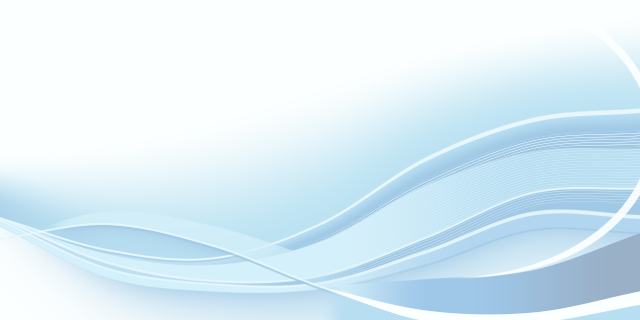
Give the GLSL for this background, as a WebGL 1 fragment shader.

```glsl
precision highp float;
// Draws translucent blue ribbons sweeping in waves beneath a pale sky, crossed by a white arc.
uniform vec2 u_resolution;

const vec3 WHITE = vec3(0.99, 1.0, 1.0);
const vec3 SKY = vec3(0.74, 0.89, 0.95);
const vec3 PALE = vec3(0.91, 0.97, 0.99);
const vec3 ICE = vec3(0.83, 0.94, 0.98);
const vec3 MIST = vec3(0.72, 0.87, 0.95);
const vec3 BLUE = vec3(0.63, 0.79, 0.90);
const vec3 STEEL = vec3(0.60, 0.69, 0.78);

// Catmull-Rom weight of a knot at signed distance d
float weight(float d) {
  d = abs(d);
  if (d < 1.0) return (1.5 * d - 2.5) * d * d + 1.0;
  if (d < 2.0) return ((2.5 - 0.5 * d) * d - 4.0) * d + 2.0;
  return 0.0;
}

// Smooth height through seven evenly spaced knots, x in 0..1
float curve(float x, vec4 a, vec3 b) {
  float s = x * 6.0;
  vec4 wa = vec4(weight(s), weight(s - 1.0), weight(s - 2.0), weight(s - 3.0));
  vec3 wb = vec3(weight(s - 4.0), weight(s - 5.0), weight(s - 6.0));
  float ends = (2.0 * a.x - a.y) * weight(s + 1.0) + (2.0 * b.z - b.y) * weight(s - 7.0);
  return dot(a, wa) + dot(b, wb) + ends;
}

float below(float y, float edge, float aa) {
  return smoothstep(-aa, aa, edge - y);
}

float between(float y, float top, float bottom, float aa) {
  return below(y, top, aa) * (1.0 - below(y, bottom, aa));
}

float stroke(float y, float center, float width, float aa) {
  return 1.0 - smoothstep(width * 0.5 - aa, width * 0.5 + aa, abs(y - center));
}

// Light falling off below an edge
float shade(float y, float edge, float depth) {
  return exp(-max(edge - y, 0.0) / depth);
}

// Crescent along an ellipse that thins towards its lower left end
float arc(vec2 p, float aa) {
  vec2 radius = vec2(0.625, 0.45);
  vec2 q = (p - vec2(1.406, 0.583)) / radius;
  float r = length(q);
  float dist = (r - 1.0) * r / length(q / radius);
  float width = mix(0.004, 0.024, smoothstep(0.05, 0.85, q.x));
  return stroke(dist, width * 0.5, width, aa) * smoothstep(0.0, 0.2, q.x);
}

void main() {
  vec2 uv = gl_FragCoord.xy / u_resolution;
  float x = uv.x;
  float y = uv.y;
  float aa = 0.8 / u_resolution.y;

  // Ribbon edges
  float haze = curve(x, vec4(0.53, 0.57, 0.65, 0.753), vec3(0.857, 0.92, 0.97));
  float crest = curve(x, vec4(0.318, 0.219, 0.193, 0.299), vec3(0.503, 0.625, 0.654));
  float body = curve(x, vec4(0.318, 0.206, 0.172, 0.245), vec3(0.422, 0.529, 0.539));
  float seam = curve(x, vec4(0.318, 0.18, 0.122, 0.138), vec3(0.258, 0.398, 0.411));
  float fold = curve(x, vec4(0.312, 0.161, 0.112, 0.115), vec3(0.214, 0.333, 0.322));
  float hem = curve(x, vec4(0.292, 0.133, 0.089, 0.096), vec3(0.172, 0.281, 0.271));
  float humpTop = curve(x, vec4(0.245, 0.339, 0.294, 0.193), vec3(0.135, 0.13, 0.13));
  float humpLow = curve(x, vec4(0.25, 0.297, 0.229, 0.102), vec3(0.0, -0.02, -0.04));
  float sashTop = curve(x, vec4(0.1, 0.1, 0.1, 0.107), vec3(0.128, 0.156, 0.271));
  float sashLow = curve(x, vec4(0.4, 0.3, 0.2, 0.107), vec3(0.029, 0.023, 0.089));
  float sashHem = curve(x, vec4(0.4, 0.3, 0.2, 0.1), vec3(-0.005, -0.01, 0.047));

  // Sky, deepening towards the crest and the left edge
  vec3 color = mix(WHITE, SKY, smoothstep(0.0, 1.0, (haze - y) / (haze - crest)));
  float leftGlow = exp(-x / 0.12) * smoothstep(0.17, 0.0, y - crest);
  color = mix(color, BLUE, 0.65 * leftGlow);

  // Shadow under the hump
  float humpSpan = smoothstep(0.05, 0.13, x) * smoothstep(0.45, 0.35, x);
  color = mix(color, BLUE, 0.8 * humpSpan * below(y, humpLow, aa) * shade(y, humpLow, 0.035));

  // Ground under the ribbons
  float depth = mix(0.07, 0.1, x);
  vec3 ground = mix(WHITE, PALE, smoothstep(0.1, 0.55, x));
  ground = mix(ground, BLUE, 0.75 * smoothstep(-0.1, 0.3, x) * shade(y, hem, depth));
  color = mix(color, ground, below(y, hem, aa));

  // Main ribbon with its lighter body and lower fold
  float across = (crest - y) / max(crest - seam, 0.001);
  vec3 upper = mix(MIST, BLUE, smoothstep(0.0, 0.25, across));
  upper = mix(upper, ICE, 0.6 * smoothstep(0.5, 0.3, x));
  color = mix(color, upper, between(y, crest, fold, aa));
  vec3 bodyColor = mix(ICE, MIST, smoothstep(0.5, 0.85, x));
  color = mix(color, bodyColor, between(y, body, seam, aa));
  vec3 foldColor = mix(ICE, vec3(0.70, 0.84, 0.94), smoothstep(0.45, 0.75, x));
  color = mix(color, foldColor, between(y, fold, hem, aa));

  // Fine parallel threads
  float threads = smoothstep(0.45, 0.9, 0.5 + 0.5 * cos(across * 6.28318 * 28.0));
  threads *= smoothstep(0.24, 0.28, across) * smoothstep(1.22, 1.16, across);
  threads *= smoothstep(0.42, 0.62, x) * mix(0.55, 0.3, below(y, body, aa));
  color = mix(color, PALE, threads);

  // Highlights along the ribbon
  float right = smoothstep(0.4, 0.75, x);
  color = mix(color, STEEL, 0.6 * smoothstep(0.6, 0.95, x) * stroke(y, body, 0.005, aa));
  color = mix(color, BLUE, 0.7 * humpSpan * stroke(y, crest - 0.006, 0.006, aa));
  color = mix(color, PALE, stroke(y, crest, mix(0.006, 0.014, right), aa));
  color = mix(color, PALE, 0.9 * stroke(y, seam, 0.007, aa));
  color = mix(color, PALE, 0.9 * stroke(y, fold, mix(0.006, 0.012, right), aa));
  color = mix(color, BLUE, 0.8 * right * stroke(y, hem, 0.006, aa));

  // Translucent hump crossing over
  float hump = between(y, humpTop, humpLow, aa) * smoothstep(0.06, 0.12, x);
  color = mix(color, ICE, 0.8 * hump * smoothstep(0.62, 0.38, x));
  color = mix(color, BLUE, 0.8 * smoothstep(0.08, 0.16, x) * stroke(y, humpLow - 0.004, 0.007, aa));
  color = mix(color, PALE, 0.9 * smoothstep(0.7, 0.5, x) * stroke(y, humpLow + 0.003, 0.006, aa));

  // Dark sash with a white hem
  float sashSpan = smoothstep(0.5, 0.54, x);
  vec3 sash = mix(ICE, vec3(0.62, 0.78, 0.91), smoothstep(0.5, 0.68, x));
  sash = mix(sash, STEEL, smoothstep(0.72, 0.98, x));
  color = mix(color, sash, sashSpan * between(y, sashTop, sashLow, aa));
  color = mix(color, WHITE, sashSpan * between(y, sashLow, sashHem, aa));
  color = mix(color, MIST, sashSpan * below(y, sashHem, aa));

  color = mix(color, WHITE, 0.92 * arc(vec2(x * 2.0, y), aa));
  gl_FragColor = vec4(color, 1.0);
}
```
